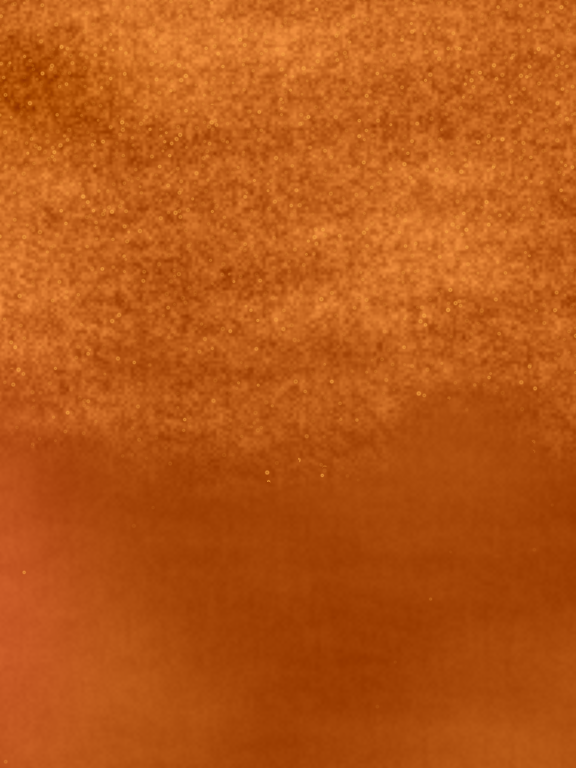
Give the GLSL for this texture, as a WebGL 1 fragment shader.

```glsl
precision highp float;
// Burnt-orange satin: a grainy, glinting upper half over a smooth, darker lower fold.
// A single tone value sums soft shading, ripples and grain, then drives a colour
// ramp; jittered grid cells add small out-of-focus glints on top.

uniform vec2 u_resolution;

#define DEEP vec3(0.60, 0.23, 0.0)
#define LIGHT vec3(0.88, 0.50, 0.20)
#define ROSE vec3(0.06, 0.0, 0.06)
#define GLINT vec3(0.98, 0.67, 0.27)
#define FOLD_HEIGHT 0.46
#define RIPPLE_DEPTH 0.46
#define CLOUD_DEPTH 0.55
#define GRAIN_SCALE 250.0
#define GRAIN_DEPTH 0.85
#define GLINT_CELLS 85.0
#define GLINT_RADIUS 0.0027
#define GLINT_SHARE 0.38

float hash(vec2 p) {
  return fract(sin(dot(p, vec2(127.1, 311.7))) * 43758.5);
}

float noise(vec2 p) {
  vec2 cell = floor(p);
  vec2 f = fract(p);
  f = f * f * (3.0 - 2.0 * f);
  float low = mix(hash(cell), hash(cell + vec2(1.0, 0.0)), f.x);
  float high = mix(hash(cell + vec2(0.0, 1.0)), hash(cell + vec2(1.0)), f.x);
  return mix(low, high, f.y);
}

float fbm(vec2 p) {
  float sum = 0.0;
  float weight = 0.5;
  for (int i = 0; i < 4; i++) {
    sum += weight * noise(p);
    p = mat2(1.6, 1.2, -1.2, 1.6) * p + 7.3;
    weight *= 0.5;
  }
  return sum / 0.9375;
}

// Soft elliptical spot, 1 at its centre
float spot(vec2 uv, vec2 centre, vec2 size) {
  vec2 d = (uv - centre) / size;
  return exp(-dot(d, d));
}

// Broad light and shadow of the cloth
float shading(vec2 uv, vec2 p, float nap) {
  float tone = mix(0.19, 0.55, nap);
  tone += CLOUD_DEPTH * (fbm(p * vec2(5.0, 8.0) + 3.0) - 0.5) * mix(0.7, 1.0, nap);
  tone += 0.34 * spot(uv, vec2(-0.02, 0.10), vec2(0.26, 0.30));
  tone += 0.18 * spot(uv, vec2(0.95, 0.02), vec2(0.40, 0.14));
  tone += 0.28 * spot(uv, vec2(0.28, 0.99), vec2(0.30, 0.07));
  tone += 0.18 * spot(uv, vec2(0.72, 0.69), vec2(0.16, 0.10));
  tone += 0.16 * spot(uv, vec2(0.02, 0.74), vec2(0.10, 0.12));
  tone -= 0.50 * spot(uv, vec2(0.04, 0.89), vec2(0.17, 0.05));
  tone -= 0.16 * spot(uv, vec2(0.56, 0.20), vec2(0.22, 0.20));
  tone -= 0.14 * spot(uv, vec2(0.09, 0.35), vec2(0.06, 0.12));
  tone -= 0.22 * spot(uv, vec2(1.02, 0.46), vec2(0.14, 0.16));
  return tone;
}

// Thin, slightly wavy horizontal creases
float ripples(vec2 p) {
  p.y += 0.03 * fbm(p * vec2(6.0, 4.0));
  float wide = noise(p * vec2(5.0, 32.0));
  float fine = noise(p * vec2(12.0, 80.0) + 19.0);
  return 0.6 * wide + 0.4 * fine - 0.5;
}

// Pale discs with a brighter rim, one at most per jittered cell
float glints(vec2 p, float seed, float share) {
  vec2 grid = p * GLINT_CELLS + seed;
  vec2 cell = floor(grid);
  vec2 centre = 0.3 + 0.4 * vec2(hash(cell + 11.0), hash(cell + 37.0));
  float dist = length(fract(grid) - centre) / GLINT_CELLS;
  float radius = GLINT_RADIUS * mix(0.5, 1.0, hash(cell + 53.0));
  float blur = 0.8 / u_resolution.y + 0.0004;
  float disc = 1.0 - smoothstep(radius - blur, radius + blur, dist);
  float rim = mix(0.55, 1.0, smoothstep(0.2, 0.8, dist / radius));
  float power = hash(cell + 71.0);
  return disc * rim * step(hash(cell), share) * mix(0.12, 0.85, pow(power, 4.0));
}

void main() {
  vec2 uv = gl_FragCoord.xy / u_resolution;
  vec2 p = gl_FragCoord.xy / u_resolution.y;

  // Nap marks the raised, grainy area above the uneven fold
  float edge = uv.y - FOLD_HEIGHT + 0.24 * (fbm(p * vec2(5.0, 9.0)) - 0.5);
  float nap = smoothstep(-0.09, 0.11, edge);
  float tone = shading(uv, p, nap);
  tone += RIPPLE_DEPTH * ripples(p) * mix(0.25, 1.0, nap);

  // Fine grain, coarser clumps and faint upright threads
  float grain = noise(p * GRAIN_SCALE) + noise(p * GRAIN_SCALE * 0.55 + 41.0) - 1.0;
  float clumps = noise(p * vec2(65.0, 85.0)) - 0.5;
  float threads = noise(p * vec2(150.0, 35.0)) - 0.5;
  tone += GRAIN_DEPTH * (0.5 * grain + 0.25 * clumps) * mix(0.15, 1.0, nap);
  tone += mix(0.05, 0.10, nap) * threads;

  // Colour ramp, with a rosy sheen at the lower left
  vec3 colour = mix(DEEP, LIGHT, clamp(tone, -0.12, 1.2));
  colour += ROSE * spot(uv, vec2(-0.02, 0.20), vec2(0.18, 0.28));
  colour.b -= 0.04 * spot(uv, vec2(0.05, 0.88), vec2(0.20, 0.08));

  // Glints thin out towards the fold
  float density = GLINT_SHARE * nap * mix(0.3, 1.0, smoothstep(0.45, 0.90, uv.y));
  for (int i = 0; i < 3; i++) {
    float shine = glints(p, float(i) * 17.37, density);
    colour = mix(colour, GLINT, shine);
  }
  gl_FragColor = vec4(clamp(colour, 0.0, 1.0), 1.0);
}
```
